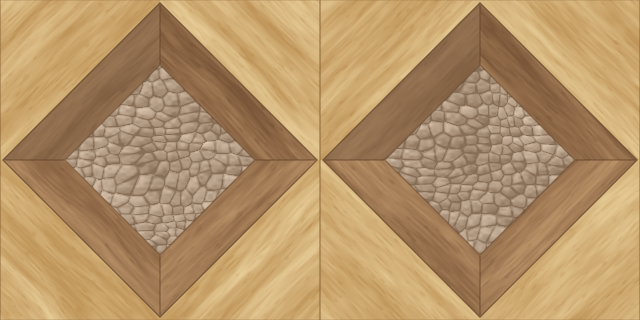
This pattern is drawn by a Shadertoy shader. Its source:

```glsl
// Parquet of two square tiles: pale oak corners, a mitred brown diamond frame, a crocodile leather centre.

float hash(vec2 p) {
    return fract(sin(dot(p, vec2(127.1, 311.7))) * 43758.5453);
}

vec2 hash2(vec2 p) {
    return vec2(hash(p), hash(p + 37.7));
}

float noise(vec2 p) {
    vec2 i = floor(p), f = fract(p);
    f = f * f * (3.0 - 2.0 * f);
    return mix(mix(hash(i), hash(i + vec2(1, 0)), f.x),
               mix(hash(i + vec2(0, 1)), hash(i + vec2(1, 1)), f.x), f.y);
}

// Wood tone around 0.5: broad bands, fine fibres and short dark pores
float woodTone(float along, float across, float seed) {
    vec2 g = vec2(along, across);
    g.y += 0.025 * noise(g * vec2(3.0, 5.0) + seed);
    float bands = noise(g * vec2(1.6, 13.0) + seed) - 0.5;
    float streaks = noise(g * vec2(4.0, 38.0) + seed * 1.7) - 0.5;
    float fibres = noise(g * vec2(14.0, 105.0) + seed * 2.3) - 0.5;
    float pores = smoothstep(0.72, 0.95, noise(g * vec2(24.0, 120.0) + seed * 3.1));
    return 0.52 + 0.75 * bands + 0.4 * streaks + 0.38 * fibres - 0.22 * pores;
}

// Raised scales: jittered cells with dark creases, lit from the upper left
vec3 leather(vec2 p, float seed) {
    vec2 q = p * vec2(25.0, 31.0);
    q += 1.6 * vec2(noise(p * 7.0 + seed), noise(p * 7.0 + seed + 19.0));
    vec2 cell = floor(q), nearest = vec2(0), id = vec2(0);
    float f1 = 9.0, f2 = 9.0;
    for (int y = -1; y <= 1; y++)
    for (int x = -1; x <= 1; x++) {
        vec2 c = cell + vec2(x, y);
        vec2 r = c + 0.15 + 0.7 * hash2(c + seed) - q;
        float d = length(r);
        if (d < f1) {
            f2 = f1;
            f1 = d;
            nearest = r;
            id = c;
        } else {
            f2 = min(f2, d);
        }
    }
    float scale = smoothstep(0.0, 0.28, f2 - f1);
    float light = dot(nearest, vec2(0.25, -0.45));
    float wrinkle = noise(p * vec2(70.0, 110.0)) - 0.5;
    float tone = 0.12 + 0.5 * scale + light + 0.3 * (hash(id + 5.0) - 0.5) + 0.4 * wrinkle;
    tone += 0.35 * (noise(p * 6.0 + seed) - 0.5);
    return mix(vec3(0.53, 0.43, 0.34), vec3(0.81, 0.725, 0.635), clamp(tone, 0.0, 1.15));
}

// Coverage of a thin joint of half width w
float joint(float dist, float w) {
    float px = 0.8 / iResolution.y;
    return 1.0 - smoothstep(w - px, w + px, abs(dist));
}

void mainImage(out vec4 fragColor, in vec2 fragCoord) {
    vec2 uv = fragCoord / iResolution.xy * vec2(2.0, 1.0);
    float tile = floor(uv.x);
    vec2 p = fract(uv) - 0.5;
    vec2 a = abs(p);
    float diamond = a.x + a.y;
    float along = a.x - a.y;
    float px = 1.4 / iResolution.y;

    // Each quarter is cut from its own board, with grain parallel to the diamond
    vec2 side = step(0.0, p);
    float seed = 11.0 + 17.0 * side.x + 31.0 * side.y + 7.3 * tile;

    float oak = woodTone(along, diamond, seed);
    vec3 color = mix(vec3(0.75, 0.585, 0.35), vec3(0.89, 0.78, 0.57), clamp(oak, 0.0, 1.1));

    float brown = woodTone(along, diamond, seed + 53.0) + 0.14 - 0.28 * side.y;
    vec3 frame = mix(vec3(0.50, 0.355, 0.235), vec3(0.70, 0.545, 0.385), clamp(brown, -0.1, 1.1));
    frame = mix(frame, vec3(0.54, 0.43, 0.32), 0.4 * side.y * (1.0 - side.x));

    float inFrame = 1.0 - smoothstep(-px, px, diamond - 0.491);
    float inCentre = 1.0 - smoothstep(-px, px, diamond - 0.297);
    color = mix(color, frame, inFrame);
    color = mix(color, leather(p, 3.0 + tile), inCentre);

    // Joints: frame edges, mitres and the butt joint between tiles
    float mitre = max(joint(p.x, 0.0018), joint(p.y, 0.0018)) * inFrame * (1.0 - inCentre);
    float edges = max(joint(diamond - 0.491, 0.003), 0.7 * joint(diamond - 0.297, 0.003));
    color = mix(color, vec3(0.36, 0.24, 0.14), 0.65 * max(mitre, edges));
    color = mix(color, vec3(0.52, 0.37, 0.20), 0.6 * joint(a.x - 0.5, 0.0025));
    color = mix(color, vec3(0.60, 0.45, 0.27), 0.4 * joint(a.y - 0.5, 0.002));

    fragColor = vec4(color, 1.0);
}
```
